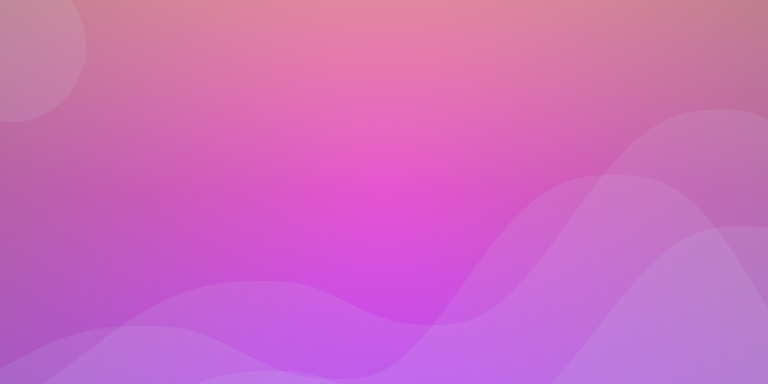
Reproduce this background procedurally as a WebGL 2 fragment shader.

```glsl
#version 300 es
precision highp float;
// Soft abstract backdrop: a pink-to-violet vertical gradient that greys
// outward from the centre, under translucent waves and a corner disc.
// Each wave is a sum of eased ramps that alternately climb and fall.

uniform vec2 u_resolution;
out vec4 fragColor;

const vec3 ROSE = vec3(1.0, 0.55, 0.68);
const vec3 MAGENTA = vec3(0.90, 0.33, 0.82);
const vec3 VIOLET = vec3(0.82, 0.26, 1.05);
const vec3 GREY = vec3(0.46, 0.44, 0.43);
const vec3 VEIL = vec3(0.82, 0.86, 0.95);
const float VEIL_ALPHA = 0.105;
const float GREY_PER_RADIUS = 0.42;

// Quintic ease from 0 to 1; lean shifts its midpoint earlier.
float ease(float t, float lean) {
    t = clamp(t, 0.0, 1.0);
    t += lean * t * (1.0 - t);
    return t * t * t * (t * (t * 6.0 - 15.0) + 10.0);
}

// Crest height at x: ramps run from start through each of the ends in turn.
float waveHeight(float x, vec2 start, vec4 ends, vec4 rises, float lean) {
    float height = start.y;
    float from = start.x;
    for (int i = 0; i < 4; i++) {
        float rampLean = i == 2 ? lean : 0.0;
        height += rises[i] * ease((x - from) / (ends[i] - from), rampLean);
        from = ends[i];
    }
    return height;
}

// Antialiased coverage of the region where the field is positive.
float coverage(float field) {
    return clamp(0.5 + field / fwidth(field), 0.0, 1.0);
}

vec3 addVeil(vec3 colour, float field) {
    return mix(colour, VEIL, VEIL_ALPHA * coverage(field));
}

vec3 background(vec2 p, vec2 centre) {
    vec3 colour = mix(VIOLET, MAGENTA, clamp(p.y * 2.0, 0.0, 1.0));
    colour = mix(colour, ROSE, clamp(p.y * 2.0 - 1.0, 0.0, 1.0));
    return mix(colour, GREY, min(GREY_PER_RADIUS * distance(p, centre), 1.0));
}

void main() {
    // Canvas height is one unit
    vec2 p = gl_FragCoord.xy / u_resolution.y;
    vec2 centre = vec2(0.5 * u_resolution.x / u_resolution.y, 0.5);
    vec3 colour = background(p, centre);

    // Corner disc
    colour = addVeil(colour, 0.198 - distance(p, vec2(0.026, 0.88)));

    // Overlapping waves: tall, middle and low
    float tall = waveHeight(p.x, vec2(-0.26, -0.115),
        vec4(0.69, 1.125, 1.888, 2.474), vec4(0.383, -0.114, 0.56, -0.547), 0.1);
    float middle = waveHeight(p.x, vec2(-0.391, -0.081),
        vec4(0.378, 0.885, 1.607, 2.414), vec4(0.232, -0.138, 0.531, -0.729), 0.15);
    float low = waveHeight(p.x, vec2(0.156, -0.094),
        vec4(0.716, 1.182, 1.94, 2.604), vec4(0.128, -0.141, 0.518, -0.453), 0.0);
    colour = addVeil(colour, tall - p.y);
    colour = addVeil(colour, middle - p.y);
    colour = addVeil(colour, low - p.y);

    fragColor = vec4(clamp(colour, 0.0, 1.0), 1.0);
}
```
